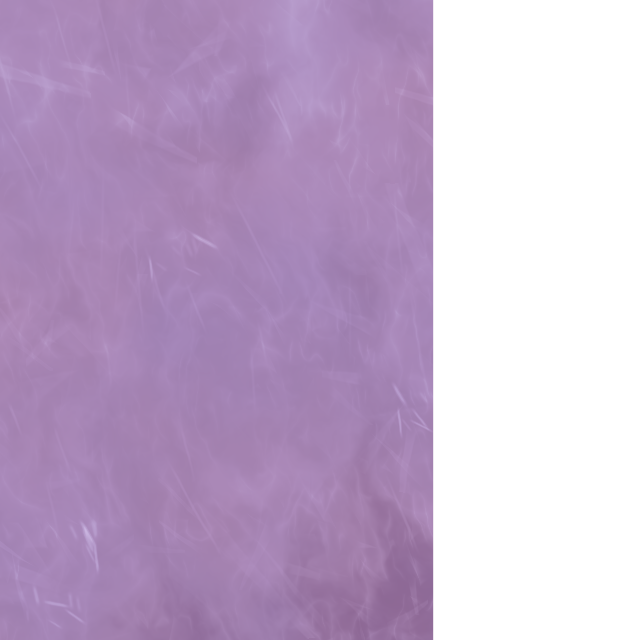
A Shadertoy shader for this texture:

```glsl
#define FILM_EDGE 0.677
#define BASE_TONE 0.40
#define CLOUD_AMOUNT 0.55
#define FOLD_AMOUNT 0.27
#define FACET_AMOUNT 0.30
#define CREASE_AMOUNT 0.24
#define GLINT_AMOUNT 0.80
#define SHADOW vec3(0.55, 0.41, 0.59)
#define MAUVE vec3(0.63, 0.50, 0.68)
#define LILAC vec3(0.67, 0.54, 0.73)
#define LAVENDER vec3(0.715, 0.605, 0.79)
#define GLEAM vec3(0.86, 0.79, 0.94)

vec2 hash2(vec2 p) {
    vec3 a = fract(p.xyx * vec3(0.1031, 0.1030, 0.0973));
    a += dot(a, a.yzx + 33.33);
    return fract((a.xx + a.yz) * a.zy);
}

float gradientAt(vec2 cell, vec2 offset) {
    float angle = 6.2832 * hash2(cell).x;
    return dot(vec2(cos(angle), sin(angle)), offset);
}

float gradientNoise(vec2 p) {
    vec2 i = floor(p), f = fract(p), e = vec2(0.0, 1.0);
    vec2 u = f * f * f * (f * (f * 6.0 - 15.0) + 10.0);
    return mix(mix(gradientAt(i, f), gradientAt(i + e.yx, f - e.yx), u.x),
               mix(gradientAt(i + e, f - e), gradientAt(i + 1.0, f - 1.0), u.x), u.y);
}

float fbm(vec2 p) {
    float sum = 0.0, amp = 0.6;
    for (int i = 0; i < 5; i++) {
        sum += amp * gradientNoise(p);
        p = mat2(1.6, 1.2, -1.2, 1.6) * p + 7.3;
        amp *= 0.5;
    }
    return sum;
}

// Across and along coordinates of a direction leaning from the vertical
vec2 lean(vec2 p, float tilt) {
    float c = cos(tilt), s = sin(tilt);
    return vec2(c * p.x + s * p.y, c * p.y - s * p.x);
}

// Folds: sharp on one side, fading out on the other
float folds(vec2 p) {
    float sum = 0.0, freq = 7.0;
    for (int i = 0; i < 5; i++) {
        float k = float(i);
        vec2 q = lean(p, 0.15 + 0.35 * sin(k * 2.4)) * vec2(freq, freq * 0.32) + k * 17.7;
        float n = gradientNoise(q);
        float ridge = n > 0.0 ? exp(-n * 11.0) : exp(n * max(300.0 / freq, 14.0));
        sum += ridge * smoothstep(-0.1, 0.4, gradientNoise(p * freq * 0.6 + k * 5.1));
        freq *= 1.55;
    }
    return sum;
}

// Facets: scattered slivers of film with a straight bright rim
float facets(vec2 p, float scale) {
    vec2 g = p * scale, cell = floor(g);
    float sum = 0.0, blur = 0.012 + 1.2 * scale / iResolution.y;
    for (int k = 0; k < 9; k++) {
        vec2 id = cell + vec2(k % 3, k / 3) - 1.0;
        vec2 h = hash2(id + scale), r = hash2(id + scale + 41.0);
        vec2 q = lean(g - id - 0.2 - 0.6 * h, 0.2 + 1.6 * (r.x - 0.5));
        q.x *= 1.5 + 1.8 * r.y;
        float d = -9.0;
        for (int j = 0; j < 3; j++) {
            float a = 6.2832 * h.y + float(j) * 2.1 + 0.5 * sin(r.x * 40.0 + float(j) * 3.0);
            d = max(d, dot(q, vec2(cos(a), sin(a))) - 0.12 - 0.14 * r.y);
        }
        float inside = 1.0 - smoothstep(-blur, blur, d);
        float fade = smoothstep(-0.3, 0.5, dot(q, cos(6.2832 * h.x + vec2(0.0, 1.57))));
        float rim = exp(min(d, 0.0) * 22.0);
        sum += inside * fade * (0.7 * fade + 0.4 * rim) * step(0.35, r.x);
    }
    return sum;
}

// Tapered straight stroke
float stroke(vec2 p, vec2 center, float tilt, float halfLength, float width) {
    vec2 q = lean(p - center, tilt);
    float taper = 1.0 - smoothstep(0.3, 1.0, abs(q.y) / halfLength);
    return taper * (1.0 - smoothstep(0.0, width + 1.0 / iResolution.y, abs(q.x)));
}

float creases(vec2 p) {
    float sum = 0.0;
    for (int i = 0; i < 26; i++) {
        vec2 h = hash2(vec2(i, 3.0)), r = hash2(vec2(i, 19.0));
        vec2 center = vec2(h.x * FILM_EDGE, 0.12 + 0.88 * h.y);
        sum += stroke(p, center, 0.7 * r.x - 0.15, 0.03 + 0.09 * r.y, 0.0018) * (0.3 + 0.7 * r.x);
    }
    return sum;
}

// Glints: short bright strokes gathered in a few clusters
float glints(vec2 p) {
    vec2 clusters[4] = vec2[4](vec2(0.63, 0.36), vec2(0.08, 0.05), vec2(0.11, 0.14), vec2(0.28, 0.60));
    float sum = 0.0;
    for (int i = 0; i < 32; i++) {
        vec2 h = hash2(vec2(i, 57.0)), r = hash2(vec2(i, 83.0));
        vec2 center = clusters[i % 4] + (h - 0.5) * vec2(0.09, 0.07);
        sum += stroke(p, center, 0.8 + 1.5 * (r.x - 0.5), 0.008 + 0.022 * r.y, 0.001 + 0.003 * h.y) * r.y;
    }
    return sum;
}

void mainImage(out vec4 fragColor, in vec2 fragCoord) {
    vec2 p = fragCoord / iResolution.y;
    vec2 warp = vec2(fbm(p * 5.0 + 3.0), fbm(p * 5.0 + 31.0));
    vec2 bent = p + 0.05 * warp;

    // Broad light: cloudy, darker towards the lower right, a pale veil at the top
    float tone = BASE_TONE + CLOUD_AMOUNT * fbm(lean(bent, 0.2) * vec2(6.0, 3.2) + warp);
    tone += 0.22 * (p.y - 0.45) - 0.3 * smoothstep(0.1, 0.7, p.x - p.y);
    float veil = (bent.x - 0.46) / 0.05;
    tone += 0.24 * exp(-veil * veil) * smoothstep(0.45, 0.85, p.y);

    // Crumpled film
    float crumple = smoothstep(-0.3, 0.35, fbm(p * 4.0 + 12.0));
    vec2 jagged = p + 0.012 * warp;
    tone += FOLD_AMOUNT * folds(bent) * (0.35 + 0.65 * crumple);
    tone += FACET_AMOUNT * crumple * (0.8 * facets(jagged, 7.0) + 0.8 * facets(jagged, 13.0) + 0.7 * facets(jagged, 24.0));
    tone += CREASE_AMOUNT * creases(p + 0.006 * warp);
    tone += GLINT_AMOUNT * glints(p + 0.01 * warp);

    // Tone to colour
    vec3 film = mix(SHADOW, MAUVE, smoothstep(-0.1, 0.33, tone));
    film = mix(film, LILAC, smoothstep(0.25, 0.67, tone));
    film = mix(film, LAVENDER, smoothstep(0.6, 1.05, tone));
    film = mix(film, GLEAM, smoothstep(1.0, 1.9, tone));
    film += vec3(0.03, 0.0, -0.03) * fbm(p * 3.0 + 50.0);

    float blank = smoothstep(-0.5, 0.5, (p.x - FILM_EDGE) * iResolution.y);
    fragColor = vec4(mix(film, vec3(1.0), blank), 1.0);
}
```
